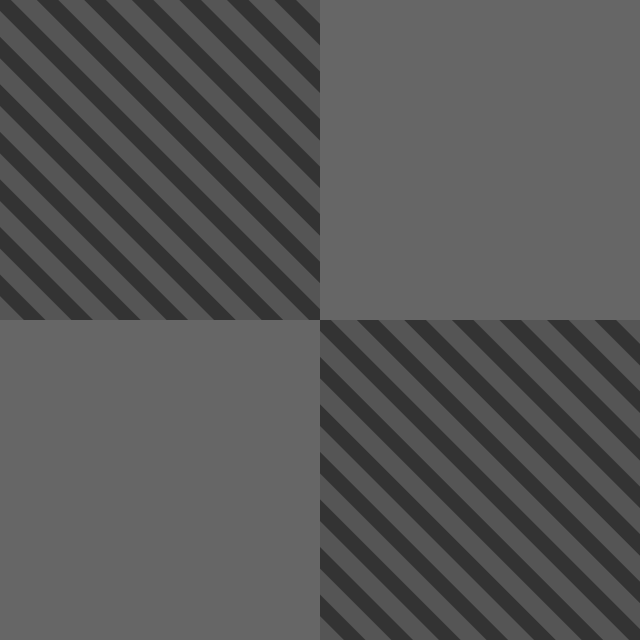
A WebGL 1 fragment shader for this pattern:

```glsl
precision highp float;
// Two by two checkerboard: plain grey squares alternate with squares of
// diagonal stripes. The stripes are one continuous field of repeated
// distances to a 45 degree line, masked by the checks.

uniform vec2 u_resolution;

// Coverage of the region where the signed distance is negative.
float fill(float distance, float pixel) {
  return clamp(0.5 - distance / pixel, 0.0, 1.0);
}

// Dark bands falling to the right, one centred on the canvas diagonal.
float diagonalStripes(vec2 p, float pixel) {
  float period = 0.0743;
  float across = p.x + p.y - 1.0;
  float fromCentre = abs(mod(across + 0.5 * period, period) - 0.5 * period);
  return fill((fromCentre - 0.0169) * 0.7071, pixel);
}

// One in the upper left and lower right squares, zero in the others.
float checks(vec2 p, float pixel) {
  float left = fill(p.x - 0.5, pixel);
  float lower = fill(p.y - 0.5, pixel);
  return mix(left, 1.0 - left, lower);
}

void main() {
  vec2 p = gl_FragCoord.xy / u_resolution;
  float pixel = 1.0 / min(u_resolution.x, u_resolution.y);

  vec3 plain = vec3(0.4);
  vec3 striped = mix(vec3(0.3333), vec3(0.2), diagonalStripes(p, pixel));
  gl_FragColor = vec4(mix(plain, striped, checks(p, pixel)), 1.0);
}
```
